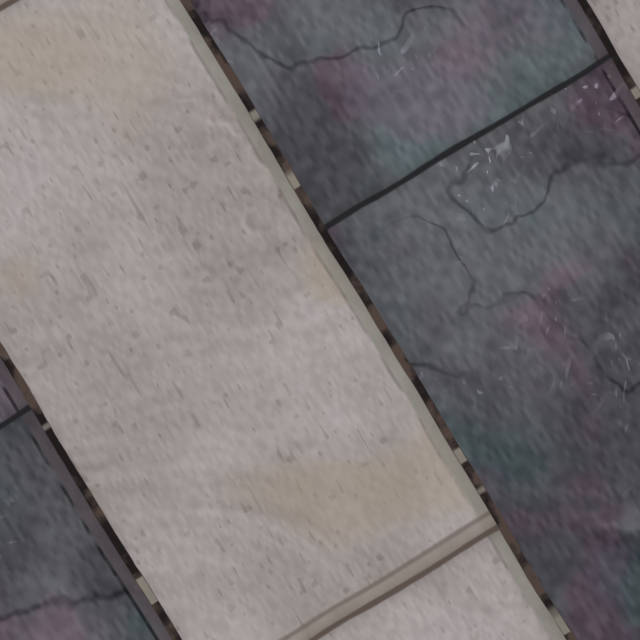
Give the GLSL for this texture, as a WebGL 1 fragment shader.

```glsl
precision highp float;
uniform vec2 u_resolution;

const vec2 ACROSS = vec2(0.856, 0.517);
const vec2 ALONG = vec2(0.517, -0.856);
const vec2 SLAB = vec2(0.529, 1.10);
const vec2 ORIGIN = vec2(0.235, 0.253);
const float STAGGER = 0.541;

float hash(vec2 p) {
  vec3 q = fract(p.xyx * vec3(0.1031, 0.1030, 0.0973));
  q += dot(q, q.yzx + 33.33);
  return fract((q.x + q.y) * q.z);
}

float noise(vec2 p) {
  vec2 i = floor(p), f = fract(p);
  f = f * f * (3.0 - 2.0 * f);
  return mix(mix(hash(i), hash(i + vec2(1.0, 0.0)), f.x),
             mix(hash(i + vec2(0.0, 1.0)), hash(i + 1.0), f.x), f.y);
}

float fbm(vec2 p) {
  float sum = 0.0, amp = 0.5;
  for (int i = 0; i < 5; i++) {
    sum += amp * noise(p);
    p = mat2(0.8, 0.6, -0.6, 0.8) * p * 2.03 + 7.1;
    amp *= 0.5;
  }
  return sum;
}

// Filled band of the given half width around distance zero
float band(float d, float halfWidth, float soft) {
  return 1.0 - smoothstep(halfWidth - soft, halfWidth + soft, abs(d));
}

// Thin broken vein along a warped noise contour
float vein(vec2 p, vec2 scale, float width) {
  float n = noise(p * scale + 1.2 * fbm(p * 5.0));
  return band(n - 0.5, width, width) * smoothstep(0.45, 0.7, noise(p * 4.0 + 31.0));
}

float ripple(vec2 p) {
  return fbm(vec2(p.x * 2.2, p.y * 11.0 + p.x * 2.0 + 3.5 * noise(p * 3.0)));
}

vec2 grainSpace(vec2 p) {
  return vec2(dot(p, ACROSS), dot(p, ALONG) * 0.45);
}

vec3 paleStone(vec2 p) {
  float cloud = smoothstep(0.3, 0.66, fbm(p * 4.0));
  vec3 color = mix(vec3(0.592, 0.560, 0.548), vec3(0.645, 0.617, 0.614), cloud);
  float relief = ripple(p) - ripple(p + vec2(0.0, 0.012));
  color += 0.16 * relief;
  color += 0.045 * (vein(p + 0.006, vec2(1.8, 6.0), 0.018) - vein(p, vec2(1.8, 6.0), 0.025));
  color += 0.055 * (noise(grainSpace(p) * 190.0) - 0.5);
  color -= 0.06 * smoothstep(0.80, 0.95, noise(grainSpace(p) * 130.0 + 9.0));
  float stain = smoothstep(0.72, 0.9, noise(p * 6.0 + 5.0));
  return mix(color, vec3(0.62, 0.56, 0.48), 0.4 * stain);
}

vec3 darkStone(vec2 p) {
  float cloud = smoothstep(0.28, 0.68, fbm(p * 7.0 + 1.5 * fbm(p * 3.0)));
  vec3 color = mix(vec3(0.275, 0.275, 0.295), vec3(0.375, 0.378, 0.397), cloud);
  color += vec3(-0.015, 0.018, 0.012) * smoothstep(0.45, 0.7, fbm(p * 5.0 + 11.0));
  color += vec3(0.035, -0.012, 0.008) * smoothstep(0.52, 0.7, fbm(p * 6.0 + 23.0));
  color += 0.075 * (noise(grainSpace(p) * 150.0) - 0.5);
  color -= 0.09 * vein(p, vec2(2.0, 5.0), 0.014);
  // Pale scratches gathered in patches
  float patches = smoothstep(0.48, 0.68, fbm(p * 4.0 + 41.0));
  float fleck = smoothstep(0.74, 0.95, noise(p * vec2(110.0, 80.0) + 3.0 * noise(p * 30.0)));
  return color + vec3(0.22, 0.22, 0.23) * patches * fleck;
}

void main() {
  vec2 p = gl_FragCoord.xy / u_resolution.y;
  float soft = max(1.0 / u_resolution.y, 0.0014);

  // Diagonal strips of slabs, alternately pale and dark, in staggered bond
  vec2 grid = vec2(dot(p, ACROSS), dot(p, ALONG)) - ORIGIN;
  grid += 0.006 * (vec2(noise(p * 8.0), noise(p * 9.0 + 17.0)) - 0.5);
  float run = grid.y;
  float strip = floor(grid.x / SLAB.x);
  float pale = 1.0 - mod(strip, 2.0);
  grid.y += (1.0 - pale) * STAGGER;
  vec2 id = vec2(strip, floor(grid.y / SLAB.y));
  vec2 cell = grid - id * SLAB;
  vec2 gap = SLAB - cell;
  vec2 edge = min(cell, gap);

  // Stone faces
  float seed = hash(id + 50.0);
  vec2 stoneP = p + seed * vec2(13.0, 29.0);
  vec3 color = mix(darkStone(stoneP), paleStone(stoneP), pale);
  color *= 0.985 + 0.03 * seed;

  // Worn rim on the right side of each slab
  float wear = fbm(p * 24.0);
  vec3 rimColor = mix(vec3(0.33, 0.30, 0.32), vec3(0.53, 0.52, 0.49), pale) + 0.12 * (wear - 0.5);
  color = mix(color, rimColor, 0.8 * band(gap.x, 0.025, 0.003));
  float groove = band(gap.x - 0.027, 0.0025, 0.002) * smoothstep(0.3, 0.6, wear);
  color *= 1.0 - mix(0.5, 0.16, pale) * groove;

  // Bevelled end of pale slabs
  float bevel = band(gap.y, 0.024, 0.003) * pale;
  color = mix(color, vec3(0.57, 0.53, 0.50) + 0.1 * (wear - 0.5), 0.75 * bevel);
  color = mix(color, vec3(0.43, 0.38, 0.36), 0.7 * pale * band(gap.y - 0.026, 0.0035, 0.003));

  // Cross joints
  color *= 1.0 - 0.18 * exp(-edge.y * 90.0);
  vec3 jointColor = mix(vec3(0.14, 0.14, 0.15), vec3(0.35, 0.30, 0.28), pale);
  color = mix(color, jointColor, 0.92 * band(edge.y, 0.003 + 0.003 * wear, soft * 1.5));

  // Long seams with crumbs of mortar
  color *= 1.0 - 0.15 * exp(-edge.x * 110.0);
  float seamIndex = floor(grid.x / SLAB.x + 0.5);
  float bits = noise(vec2(run * 32.0, seamIndex * 7.3));
  float seam = band(edge.x, 0.0045 + 0.004 * wear, soft);
  vec3 seamColor = mix(vec3(0.13, 0.115, 0.115), vec3(0.31, 0.26, 0.24), smoothstep(0.4, 0.65, wear));
  color = mix(color, seamColor, seam);
  float crumb = smoothstep(0.74, 0.84, bits) * band(edge.x - 0.001, 0.005, soft);
  color = mix(color, vec3(0.57, 0.55, 0.51), 0.8 * crumb);

  gl_FragColor = vec4(clamp(color, 0.0, 1.0), 1.0);
}
```
